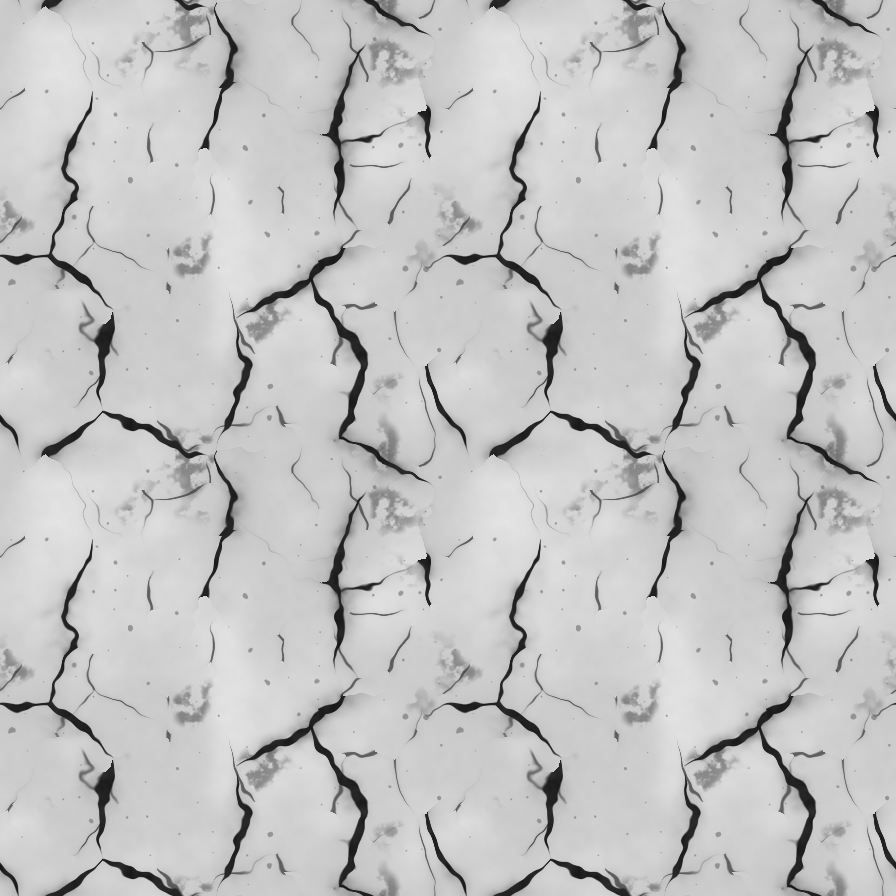
Give the GLSL for this texture, as a Shadertoy shader.

```glsl
// Cracked pale plaster, repeating twice across and twice down.
// Tapered borders of a warped, wrapping Voronoi diagram form the cracks;
// wrapping noise adds clouds, soot along the cracks, stains and specks.

float hash(vec2 p) {
    vec3 q = fract(p.xyx * vec3(0.1031, 0.1030, 0.0973));
    q += dot(q, q.yzx + 33.33);
    return fract((q.x + q.y) * q.z);
}

vec2 hash2(vec2 p) {
    return vec2(hash(p), hash(p + 57.0));
}

// Value noise with n lattice cells per tile
float noise(vec2 p, float n, float seed) {
    p *= n;
    vec2 i = floor(p), f = fract(p);
    f = f * f * (3.0 - 2.0 * f);
    vec2 a = mod(i, n) + seed, b = mod(i + 1.0, n) + seed;
    return mix(mix(hash(a), hash(vec2(b.x, a.y)), f.x),
               mix(hash(vec2(a.x, b.y)), hash(b), f.x), f.y);
}

float fbm(vec2 p, float n, float seed) {
    float sum = 0.0, amp = 0.533;
    for (int i = 0; i < 4; i++) {
        sum += amp * noise(p, n, seed + float(i) * 9.7);
        n *= 2.0;
        amp *= 0.5;
    }
    return sum;
}

vec2 site(vec2 cell, float n, float seed) {
    return cell + 0.08 + 0.84 * hash2(mod(cell, n) + seed);
}

// x: crack coverage, y: soft glow of soot around it
vec2 cracks(vec2 p, float n, float keep, float halfWidth, float soft, float seed) {
    vec2 g = p * n, home = vec2(0.0), toHome = vec2(9.0);
    for (int k = 0; k < 9; k++) {
        vec2 cell = floor(g) + vec2(k % 3 - 1, k / 3 - 1);
        vec2 r = site(cell, n, seed) - g;
        if (dot(r, r) < dot(toHome, toHome)) {
            toHome = r;
            home = cell;
        }
    }
    float ink = 0.0, soot = 0.0;
    float swell = 0.35 + 1.3 * noise(p, 19.0, seed + 3.0);
    for (int k = 0; k < 25; k++) {
        vec2 cell = home + vec2(k % 5 - 2, k / 5 - 2);
        if (cell == home) continue;
        vec2 r = site(cell, n, seed) - g;
        vec2 normal = normalize(r - toHome), middle = 0.5 * (r + toHome);
        vec2 tangent = vec2(-normal.y, normal.x);
        tangent *= tangent.y < 0.0 ? -1.0 : 1.0;

        // Both neighbours share the same strength and taper
        vec2 pairId = mod(home + cell, 2.0 * n) + seed + 21.0;
        float strength = smoothstep(1.0 - keep, 1.15 - keep,
                                    hash(pairId) + 0.2 * abs(tangent.y) - 0.1);
        float along = dot(middle, tangent) + 0.5 * (hash(pairId + 40.0) - 0.5);
        strength *= 1.0 - smoothstep(0.12, 0.72, abs(along));

        float d = dot(middle, normal) / n;
        float w = halfWidth * strength * swell;
        float line = 1.0 - smoothstep(w - soft, w + soft, d);
        ink = max(ink, line * smoothstep(0.0, 0.0024, w));
        soot += strength * exp(-d / (halfWidth * 2.6));
    }
    return vec2(ink, soot);
}

// Scattered dark flecks of uneven size
float specks(vec2 p, float n, float soft) {
    vec2 g = p * n, cell = mod(floor(g), n) + 83.0;
    vec2 center = 0.25 + 0.5 * hash2(cell);
    float radius = 0.03 + 0.14 * pow(hash(cell + 11.0), 3.0);
    float d = length(fract(g) - center) - radius * (0.5 + noise(p, 110.0, 5.0));
    float present = step(0.82, hash(cell + 29.0));
    return present * (1.0 - smoothstep(-soft * n, soft * n, d));
}

void mainImage(out vec4 fragColor, in vec2 fragCoord) {
    vec2 p = 2.0 * fragCoord / iResolution.xy;
    float soft = max(1.6 / iResolution.y, 0.0014);

    // Bend and roughen the straight cell borders
    vec2 bend = vec2(fbm(p, 6.0, 4.0), fbm(p, 6.0, 61.0)) - 0.5;
    vec2 jag = vec2(noise(p, 47.0, 13.0), noise(p, 47.0, 71.0)) - 0.5;
    vec2 q = p + 0.13 * bend + 0.008 * jag;

    vec2 wide = cracks(q, 4.0, 0.60, 0.0066, soft, 7.0);
    vec2 fine = cracks(q + 0.37, 7.0, 0.24, 0.0030, soft, 31.0);

    // Cloudy plaster
    float grain = fbm(p, 48.0, 17.0);
    float shade = mix(0.80, 0.888, smoothstep(0.27, 0.60, fbm(p, 3.0, 45.0)));
    shade += 0.025 * (grain - 0.5);

    // Soot, thickest where cracks meet, and faint stains
    float patches = smoothstep(0.35, 0.70, fbm(p, 9.0, 90.0));
    float soot = wide.y * (0.12 + 0.50 * patches) + 0.15 * fine.y;
    float clots = smoothstep(0.95, 1.7, wide.y + 0.7 * (grain - 0.5));
    float stain = smoothstep(0.64, 0.80, fbm(p, 7.0, 120.0)) * smoothstep(0.4, 0.65, grain);
    shade *= 1.0 - 0.62 * clamp(soot * (0.4 + 1.1 * grain), 0.0, 1.0);
    shade *= 1.0 - 0.35 * stain;
    shade = mix(shade, 0.16, 0.65 * clots * patches);

    // Flecks and crack lines
    shade = mix(shade, 0.42, 0.6 * specks(p, 26.0, soft));
    shade = mix(shade, 0.24, 0.75 * fine.x);
    shade = mix(shade, 0.05 + 0.12 * grain, 0.96 * wide.x);
    fragColor = vec4(vec3(clamp(shade, 0.0, 1.0)), 1.0);
}
```
